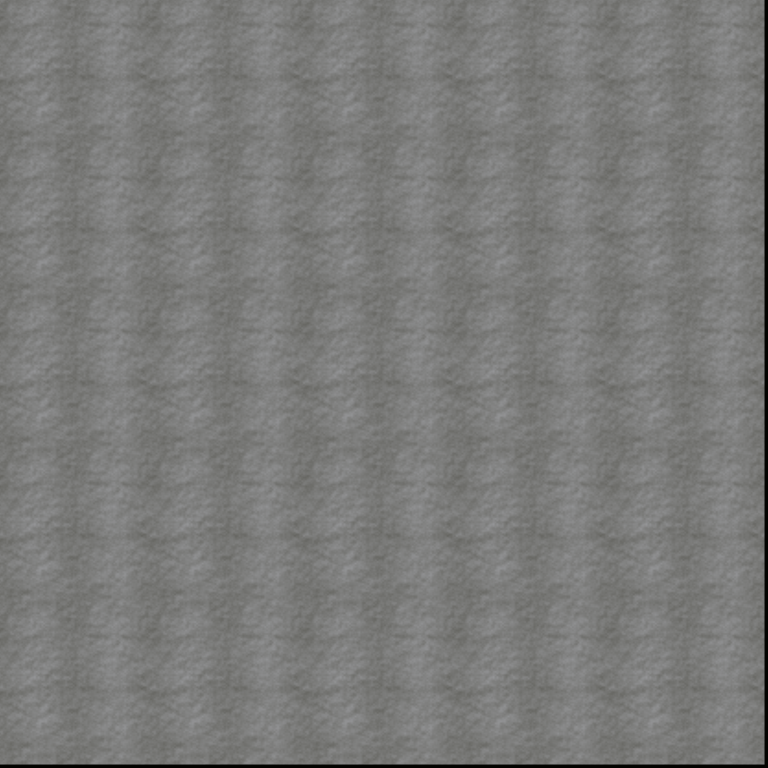
A WebGL 2 fragment shader for this texture:

```glsl
#version 300 es
precision highp float;
// Grey rough plaster, repeated as one identical square tile, with a thin black margin
// at the right and bottom. Each tile sums soft stain bands, periodic value noise for
// blotches, and a finely embossed noise relief lit from the upper left.

uniform vec2 u_resolution;
out vec4 outColor;

const float TILES = 5.0;          // repeats across and down
const float SHEET = 0.9955;       // share of the canvas covered by plaster
const vec3 DARK = vec3(0.405, 0.405, 0.388);
const vec3 LIGHT = vec3(0.545, 0.547, 0.55);
const vec3 MARGIN = vec3(0.01, 0.01, 0.0);
const float COLUMN_DEPTH = 0.16;  // strength of the vertical stains
const float BLOTCH_DEPTH = 0.34;
const float RELIEF_DEPTH = 0.55;
const float GRAIN_DEPTH = 0.26;
const vec2 LIGHT_STEP = vec2(0.009, 0.013);
const float TAU = 6.2831853;

float hash(vec2 p) {
    return fract(sin(dot(p, vec2(127.1, 311.7))) * 43758.5453);
}

// Value noise that wraps after the given number of cells per tile
float tileNoise(vec2 p, vec2 cells, float seed) {
    p *= cells;
    vec2 i = floor(p);
    vec2 f = fract(p);
    f = f * f * (3.0 - 2.0 * f);
    vec2 a = mod(i, cells) + seed;
    vec2 b = mod(i + 1.0, cells) + seed;
    return mix(mix(hash(a), hash(vec2(b.x, a.y)), f.x),
               mix(hash(vec2(a.x, b.y)), hash(b), f.x), f.y);
}

// Soft wrapped band around a centre
float band(float x, float centre, float width) {
    float d = (fract(x - centre + 0.5) - 0.5) / width;
    return exp(-d * d);
}

// Bumps of the plaster, coarse to fine
float height(vec2 p) {
    return 0.55 * tileNoise(p, vec2(22.0, 27.0), 3.0)
         + 0.45 * tileNoise(p, vec2(41.0, 47.0), 17.0);
}

// Broad dark and light areas inside one tile
float stains(vec2 p) {
    vec2 warp = vec2(tileNoise(p, vec2(5.0), 29.0), tileNoise(p, vec2(6.0), 37.0)) - 0.5;
    vec2 q = p + 0.07 * warp;
    float columns = -cos(2.0 * TAU * q.x);
    float rows = 0.11 * band(q.y, 0.16, 0.035)
               + 0.15 * band(q.y, 0.51, 0.04)
               + 0.13 * band(q.y, 0.9, 0.11);
    float blotches = 0.45 * tileNoise(p, vec2(5.0, 7.0), 43.0)
                   + 0.55 * tileNoise(p, vec2(11.0, 14.0), 59.0) - 0.5;
    return COLUMN_DEPTH * columns - rows + BLOTCH_DEPTH * blotches;
}

void main() {
    vec2 uv = gl_FragCoord.xy / u_resolution;
    vec2 sheet = vec2(uv.x, 1.0 - uv.y) / SHEET;
    vec2 p = fract(sheet * TILES);

    // Relief from the height change along the light, plus fine grain
    float relief = height(p + LIGHT_STEP) - height(p - LIGHT_STEP);
    float grain = tileNoise(p, vec2(83.0, 89.0), 71.0) - 0.5;
    float tone = 0.61 + stains(p) + RELIEF_DEPTH * relief + GRAIN_DEPTH * grain;
    vec3 color = mix(DARK, LIGHT, clamp(tone, -0.35, 1.35));

    // Black margin with a smoothed edge
    vec2 edge = 1.0 / u_resolution;
    vec2 inside = 1.0 - smoothstep(1.0 - edge, 1.0 + edge, sheet);
    outColor = vec4(mix(MARGIN, color, inside.x * inside.y), 1.0);
}
```
